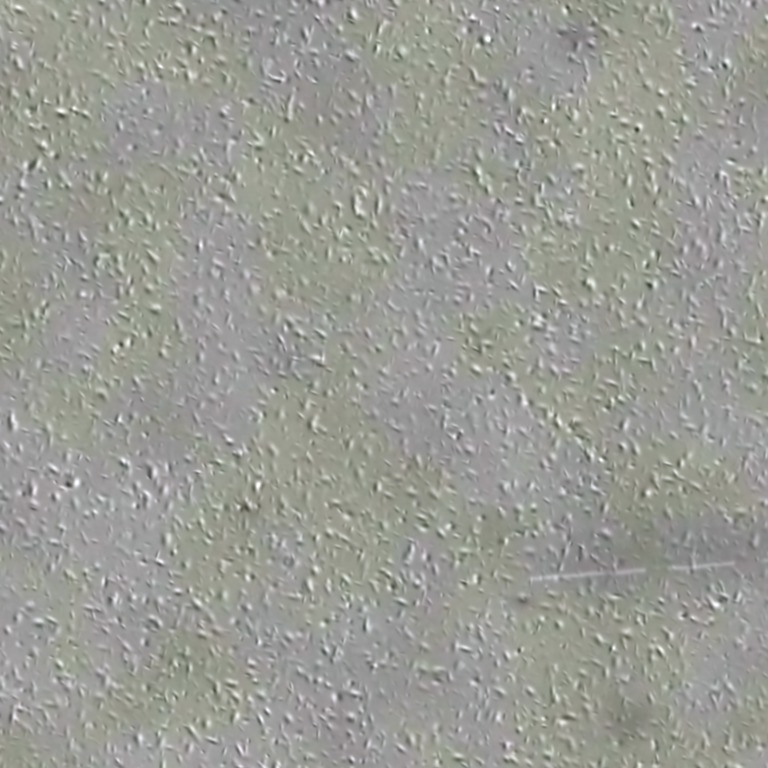
This texture is drawn by a Shadertoy shader. Its source:

```glsl
#define GRAIN_CELLS 60.0
#define GRAIN_ANGLE 2.1
#define ANGLE_SPREAD 1.7
#define GRAIN_CONTRAST 0.29
#define FINE_CONTRAST 0.17
#define PATCH_SCALE 9.0
#define SMUDGE_COUNT 9
#define SMUDGE_DEPTH 0.09
#define OLIVE vec3(0.602, 0.612, 0.562)
#define VIOLET_GREY vec3(0.605, 0.602, 0.602)

vec3 hash3(vec2 p) {
    vec3 q = fract(p.xyx * vec3(0.1031, 0.1030, 0.0973));
    q += dot(q, q.yxz + 33.33);
    return fract((q.xxy + q.yzz) * q.zyx);
}

float valueNoise(vec2 p) {
    vec2 cell = floor(p), f = fract(p);
    f = f * f * (3.0 - 2.0 * f);
    float low = mix(hash3(cell).x, hash3(cell + vec2(1, 0)).x, f.x);
    float high = mix(hash3(cell + vec2(0, 1)).x, hash3(cell + vec2(1, 1)).x, f.x);
    return mix(low, high, f.y);
}

float fbm(vec2 p) {
    float sum = 0.0, amp = 0.53;
    for (int i = 0; i < 4; i++) {
        sum += amp * valueNoise(p);
        p = mat2(1.6, 1.2, -1.2, 1.6) * p + 17.3;
        amp *= 0.5;
    }
    return sum;
}

// Elongated bright grains, each with a dark flank along one side
float grains(vec2 uv, float cells, float seed) {
    vec2 p = uv * cells, home = floor(p);
    float sum = 0.0;
    for (int y = -1; y <= 1; y++)
    for (int x = -1; x <= 1; x++) {
        vec2 cell = home + vec2(x, y);
        vec3 place = hash3(cell + seed), shape = hash3(cell + seed + 71.0);
        vec2 d = p - cell - place.xy;
        float angle = GRAIN_ANGLE + (place.z - 0.5) * ANGLE_SPREAD;
        vec2 axis = vec2(cos(angle), sin(angle));
        vec2 q = vec2(dot(d, axis), dot(d, vec2(-axis.y, axis.x)));
        vec2 size = mix(vec2(0.22, 0.14), vec2(0.48, 0.25), shape.xy);
        float side = shape.x + place.x > 0.7 ? 1.0 : -1.0;
        vec2 body = q / size;
        vec2 flank = (q - vec2(-0.08, side * size.y * 1.6)) / (size * vec2(1.0, 0.95));
        float strength = shape.z * shape.z;
        sum += strength * (exp(-dot(body, body)) - 0.8 * exp(-dot(flank, flank)));
    }
    return sum;
}

// Soft dark stains with ragged edges
float smudges(vec2 uv) {
    float sum = 0.0;
    vec2 ragged = uv + 0.035 * (vec2(fbm(uv * 30.0), fbm(uv * 30.0 + 50.0)) - 0.5);
    for (int i = 0; i < SMUDGE_COUNT; i++) {
        vec3 h = hash3(vec2(float(i) * 7.0 + 3.0, 19.0));
        vec2 d = (ragged - h.xy) / mix(0.014, 0.036, h.z);
        sum += exp(-dot(d, d)) * mix(0.5, 1.0, fract(h.z * 13.0));
    }
    return min(sum, 1.0);
}

void mainImage(out vec4 fragColor, in vec2 fragCoord) {
    vec2 uv = fragCoord / iResolution.xy;

    // Broad olive and violet-grey patches
    float patchTone = fbm(uv * PATCH_SCALE);
    float tint = fbm(uv * PATCH_SCALE * 1.2 + 40.0);
    vec3 color = mix(OLIVE, VIOLET_GREY, smoothstep(0.38, 0.64, tint));
    color += 0.10 * (patchTone - 0.5);

    // Faint red and green blotches
    float blotch = valueNoise(uv * 38.0 + 9.0) - 0.5;
    color += blotch * vec3(0.022, -0.014, 0.004);

    // Worn dark band with a broken pale scratch
    float scratchY = 0.235 + 0.08 * (uv.x - 0.55) + 0.008 * (fbm(uv * 22.0) - 0.5);
    float reach = smoothstep(0.52, 0.88, uv.x);
    float offset = uv.y - scratchY;
    float band = reach * exp(-pow((offset - 0.015) / (0.025 + 0.025 * reach), 2.0));
    float broken = smoothstep(0.35, 0.6, valueNoise(uv * vec2(34.0, 12.0)));
    float scratch = smoothstep(0.5, 0.7, uv.x) * broken * exp(-pow(offset / 0.0035, 2.0));
    color -= SMUDGE_DEPTH * smudges(uv) + 0.075 * band;

    // Grain relief, calmer in some regions
    float density = mix(0.7, 1.2, smoothstep(0.3, 0.65, fbm(uv * 13.0 + 80.0)));
    density *= 1.0 - 0.45 * band;
    float relief = GRAIN_CONTRAST * grains(uv, GRAIN_CELLS, 11.0);
    relief += FINE_CONTRAST * grains(uv + 0.37, GRAIN_CELLS * 1.4, 203.0);
    relief = relief * density + 0.05 * (fbm(uv * 110.0) - 0.5) + 0.13 * scratch;
    color += max(relief, 0.0) * vec3(1.0, 1.01, 1.08);
    color += min(relief, 0.0) * vec3(1.03, 0.97, 1.0);

    fragColor = vec4(clamp(color, 0.0, 1.0), 1.0);
}
```
